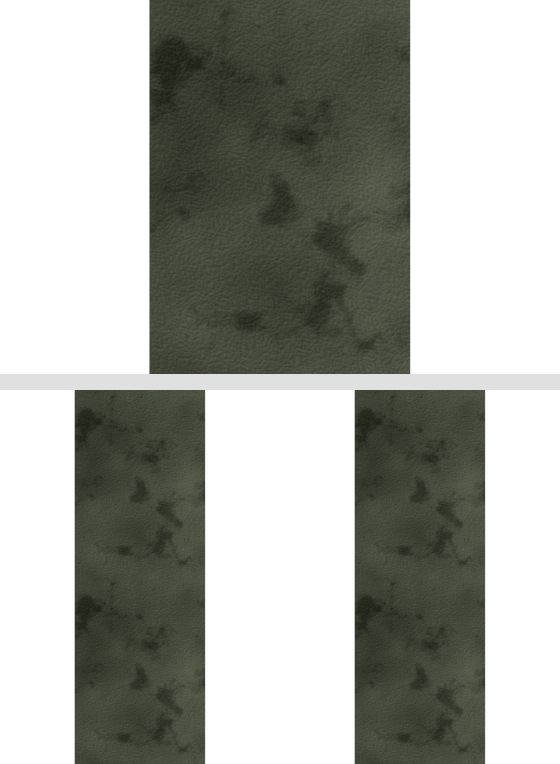
Top, the tile; bottom, the same tile 2 across and 2 down.
Reproduce this texture procedurally as a Shadertoy shader.

```glsl
const float TAU = 6.2831853;
const vec3 WHITE = vec3(1.0);
const vec3 PILE_SHADOW = vec3(0.150, 0.160, 0.118);
const vec3 PILE_LIGHT = vec3(0.350, 0.371, 0.310);

vec2 hash22(vec2 p, float seed) {
    vec3 q = fract(vec3(p.xyx) * vec3(0.1031, 0.1030, 0.0973) + seed * 0.137);
    q += dot(q, q.yzx + 33.33);
    return fract((q.xx + q.yz) * q.zy);
}

// Value noise that wraps after a whole number of cells
float wrapNoise(vec2 uv, vec2 cells, float seed) {
    vec2 p = uv * cells;
    vec2 i = floor(p), f = fract(p);
    f = f * f * (3.0 - 2.0 * f);
    float a = hash22(mod(i, cells), seed).x;
    float b = hash22(mod(i + vec2(1, 0), cells), seed).x;
    float c = hash22(mod(i + vec2(0, 1), cells), seed).x;
    float d = hash22(mod(i + vec2(1, 1), cells), seed).x;
    return mix(mix(a, b, f.x), mix(c, d, f.x), f.y);
}

float wrapFbm(vec2 uv, vec2 cells, float gain, float seed) {
    float sum = 0.0, total = 0.0, weight = 1.0;
    for (int octave = 0; octave < 5; octave++) {
        sum += weight * wrapNoise(uv, cells, seed + float(octave));
        total += weight;
        weight *= gain;
        cells *= 2.0;
    }
    return sum / total;
}

// Distance to the nearest tuft centre, wrapping
float tuftDistance(vec2 uv, vec2 cells, float seed) {
    vec2 p = uv * cells;
    vec2 i = floor(p), f = fract(p);
    float nearest = 4.0;
    for (int y = -1; y <= 1; y++)
    for (int x = -1; x <= 1; x++) {
        vec2 o = vec2(x, y);
        vec2 r = o + hash22(mod(i + o, cells), seed) - f;
        nearest = min(nearest, dot(r, r));
    }
    return sqrt(nearest);
}

// Side-lit relief of the tufts
float pileRelief(vec2 uv, vec2 cells, float seed) {
    vec2 lightStep = vec2(-0.18, 0.32) / cells;
    return tuftDistance(uv + lightStep, cells, seed)
         - tuftDistance(uv - lightStep, cells, seed);
}

// Layered sines bend the rows without breaking the tiling
vec2 bendRows(vec2 uv, float amount) {
    return uv + amount * vec2(
        sin(TAU * (7.0 * uv.y + 3.0 * uv.x)) + 0.5 * sin(TAU * (17.0 * uv.y - 5.0 * uv.x)),
        sin(TAU * (9.0 * uv.x + 2.0 * uv.y)) + 0.5 * sin(TAU * (23.0 * uv.x - 6.0 * uv.y)));
}

float bandMask(float x, float centre, float halfWidth, float blur) {
    return 1.0 - smoothstep(-blur, blur, abs(x - centre) - halfWidth);
}

void mainImage(out vec4 fragColor, in vec2 fragCoord) {
    vec2 uv = fragCoord / iResolution.xy;
    vec2 bent = bendRows(uv, 0.004);

    // Broad brushed shading and ragged crushed patches
    float shade = wrapFbm(bent, vec2(6, 4), 0.5, 3.0) - 0.5;
    float patches = wrapFbm(bent, vec2(10, 7), 0.58, 21.0);
    float crushed = smoothstep(0.52, 0.72, patches);

    // Short pile: fine tufts over slightly wider ripples
    float grain = 0.24 * pileRelief(bent, vec2(168, 138), 41.0)
                + 0.12 * pileRelief(bent, vec2(84, 92), 57.0);

    float tone = 0.60 + 0.95 * shade - 0.44 * crushed + grain;
    tone += 0.25 * (uv.x - 0.5);
    vec3 pile = mix(PILE_SHADOW, PILE_LIGHT, clamp(tone, -0.1, 1.15));

    // Upright rug on a plain ground
    float rug = bandMask(uv.x, 0.4997, 0.2328, 0.7 / iResolution.x);
    fragColor = vec4(mix(WHITE, pile, rug), 1.0);
}
```
